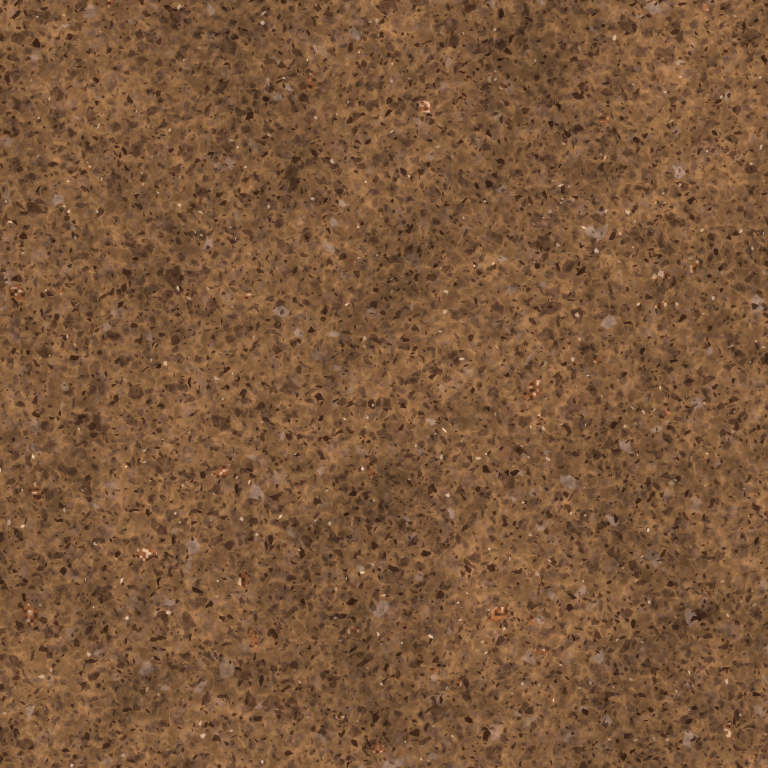
This texture is drawn by a WebGL 1 fragment shader. Its source:

```glsl
precision highp float;
uniform vec2 u_resolution;

const vec3 MATRIX = vec3(0.475, 0.338, 0.222);
const vec3 OCHRE = vec3(0.590, 0.428, 0.278);
const vec3 UMBER = vec3(0.310, 0.208, 0.145);
const vec3 TAUPE = vec3(0.510, 0.380, 0.290);
const vec3 DARK = vec3(0.225, 0.135, 0.088);
const vec3 PALE = vec3(0.610, 0.490, 0.415);
const vec3 COPPER = vec3(0.580, 0.350, 0.210);
const vec3 GLINT = vec3(0.860, 0.730, 0.610);

// Chip layers: cells across the canvas, and chance of a chip per cell
const float BIG_SCALE = 38.0;
const float BIG_CHANCE = 0.78;
const float MID_SCALE = 66.0;
const float MID_CHANCE = 0.72;
const float DARK_SCALE = 88.0;
const float DARK_CHANCE = 0.20;
const float SPECK_SCALE = 165.0;
const float SPECK_CHANCE = 0.20;
const float PALE_SCALE = 44.0;
const float PALE_CHANCE = 0.10;
const float COPPER_SCALE = 38.0;
const float COPPER_CHANCE = 0.028;
const float GLINT_SCALE = 150.0;
const float GLINT_CHANCE = 0.016;

const float EDGE = 0.0013;
const float SOFT_EDGE = 0.0022;
const float HALO_WIDTH = 0.0022;
const float CLOUD_CONTRAST = 0.34;
const float PATCH_CONTRAST = 0.36;
const float GRAIN_CONTRAST = 0.50;

vec3 hash3(vec2 p) {
  vec3 q = fract(p.xyx * vec3(0.1031, 0.1030, 0.0973));
  q += dot(q, q.yxz + 33.33);
  return fract((q.xxy + q.yzz) * q.zyx);
}

float noise(vec2 p) {
  vec2 i = floor(p), f = fract(p);
  f = f * f * (3.0 - 2.0 * f);
  return mix(mix(hash3(i).x, hash3(i + vec2(1.0, 0.0)).x, f.x),
             mix(hash3(i + vec2(0.0, 1.0)).x, hash3(i + 1.0).x, f.x), f.y);
}

float fbm(vec2 p) {
  float sum = 0.0, amp = 0.5;
  for (int i = 0; i < 4; i++) {
    sum += amp * noise(p);
    p = p * 2.03 + 17.3;
    amp *= 0.5;
  }
  return sum / 0.9375;
}

// Scattered angular chips: x = signed distance in canvas units, y = random tone
vec2 chips(vec2 uv, float scale, float chance, float seed) {
  vec2 p = uv * scale;
  vec2 nearest = vec2(1.0, 0.0);
  for (int j = -1; j <= 1; j++) {
    for (int i = -1; i <= 1; i++) {
      vec2 cell = floor(p) + vec2(float(i), float(j));
      vec3 place = hash3(cell + seed);
      vec3 form = hash3(cell + seed + 71.7);
      if (place.z > chance) continue;
      vec2 q = p - cell - place.xy;
      float turn = form.x * 6.2832;
      float c = cos(turn), s = sin(turn);
      q = vec2(c * q.x + s * q.y, c * q.y - s * q.x);
      q.y *= mix(1.0, 2.1, form.y);
      float size = mix(0.24, 0.58, form.z * form.z);
      float d = -1.0;
      for (int k = 0; k < 5; k++) {
        float jitter = fract(form.y * 13.7 + form.z * 7.3 + float(k) * 0.618);
        float a = (float(k) + 0.6 * jitter) * 1.2566;
        d = max(d, dot(q, vec2(cos(a), sin(a))) - size * mix(0.62, 1.0, jitter));
      }
      d /= scale;
      if (d < nearest.x) nearest = vec2(d, fract(place.z * 57.0 + form.x * 9.0));
    }
  }
  return nearest;
}

float cover(float d, float edge) {
  float soft = max(edge, 0.7 / min(u_resolution.x, u_resolution.y));
  return 1.0 - smoothstep(-soft, soft, d);
}

// Lays translucent chips with an ochre halo over a colour
vec3 layChips(vec3 base, vec2 chip, float mottle) {
  float halo = exp(-abs(chip.x - HALO_WIDTH * 0.6) / HALO_WIDTH);
  vec3 body = mix(UMBER, TAUPE, clamp(chip.y + mottle, 0.0, 1.0));
  return mix(mix(base, OCHRE, 0.42 * halo), body, 0.85 * cover(chip.x, SOFT_EDGE));
}

void main() {
  vec2 uv = gl_FragCoord.xy / min(u_resolution.x, u_resolution.y);
  float grain = fbm(uv * 135.0 + 5.0) - 0.5;
  vec2 warped = uv + 0.005 * (vec2(noise(uv * 120.0), noise(uv * 120.0 + 40.0)) - 0.5);

  // Matrix with fine ochre veins
  float vein = 1.0 - abs(2.0 * fbm(uv * 56.0 + 9.0) - 1.0);
  vec3 color = mix(MATRIX, OCHRE, 0.8 * smoothstep(0.76, 0.98, vein));

  // Translucent brown chips
  color = layChips(color, chips(warped, BIG_SCALE, BIG_CHANCE, 3.0), 0.8 * grain);
  color = layChips(color, chips(warped, MID_SCALE, MID_CHANCE, 131.0), 0.8 * grain);

  // Pale quartz
  vec2 pale = chips(warped, PALE_SCALE, PALE_CHANCE, 257.0);
  color = mix(color, PALE, cover(pale.x, SOFT_EDGE) * mix(0.3, 1.0, pale.y));

  // Dark splinters and specks
  vec2 dark = chips(warped, DARK_SCALE, DARK_CHANCE, 389.0);
  color = mix(color, DARK, cover(dark.x, EDGE) * mix(0.4, 1.0, dark.y));
  vec2 speck = chips(uv, SPECK_SCALE, SPECK_CHANCE, 521.0);
  color = mix(color, DARK, cover(speck.x, EDGE) * mix(0.3, 0.9, speck.y));

  // Crumbly copper flakes and bright glints
  vec2 copper = chips(warped, COPPER_SCALE, COPPER_CHANCE, 653.0);
  float crumb = noise(uv * 240.0 + 3.0);
  vec3 flake = mix(mix(DARK, COPPER, smoothstep(0.1, 0.5, crumb)), GLINT, smoothstep(0.6, 0.9, crumb));
  color = mix(color, flake, 0.8 * cover(copper.x, EDGE));
  vec2 glint = chips(uv, GLINT_SCALE, GLINT_CHANCE, 787.0);
  color = mix(color, GLINT, cover(glint.x, EDGE) * mix(0.4, 1.0, glint.y));

  // Broad clouds, smaller patches and fine grain
  float cloud = fbm(uv * 6.0 + 2.0) - 0.5;
  float blotch = fbm(uv * 26.0 + 61.0) - 0.5;
  color *= 1.0 + CLOUD_CONTRAST * cloud + PATCH_CONTRAST * blotch + GRAIN_CONTRAST * grain;
  gl_FragColor = vec4(color, 1.0);
}
```
